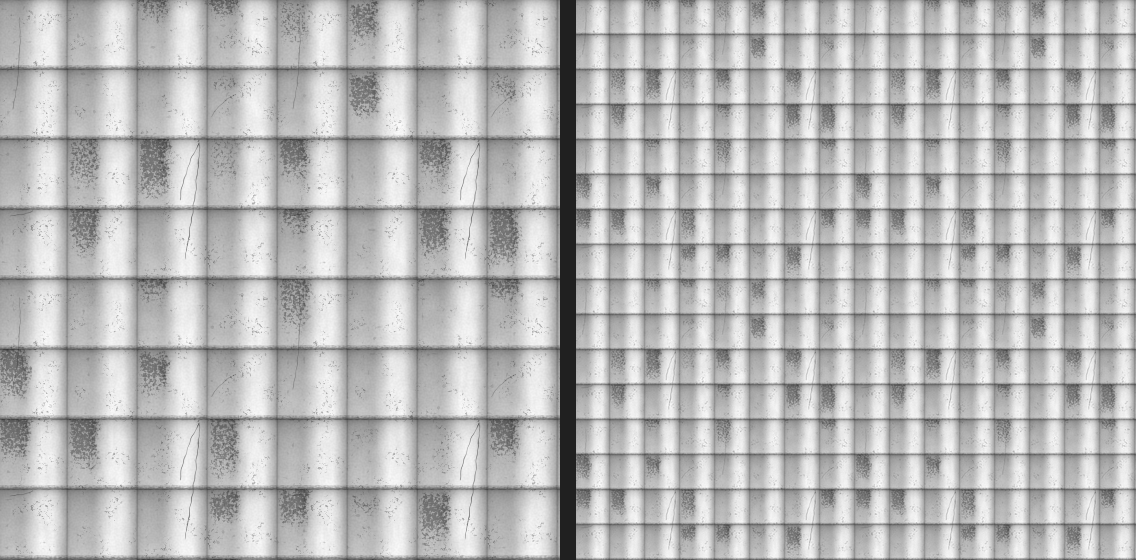
Left, the tile; right, the same tile 2 across and 2 down.
Write a Shadertoy shader that draws this texture map.

```glsl
// Weathered grey roof tiles: 8 by 8 rolled pans with lips, stains, chips and cracks.

float hash(vec2 p) {
    vec3 q = fract(p.xyx * 0.1031);
    q += dot(q, q.yzx + 33.33);
    return fract((q.x + q.y) * q.z);
}

// Gradient noise that wraps after a whole number of cells
float noise(vec2 p, float period) {
    vec2 cell = floor(p), f = fract(p);
    vec2 u = f * f * f * (f * (f * 6.0 - 15.0) + 10.0);
    vec4 corner;
    for (int k = 0; k < 4; k++) {
        vec2 o = vec2(k & 1, k >> 1);
        float a = 6.2832 * hash(mod(cell + o, period) + 7.0);
        corner[k] = dot(vec2(cos(a), sin(a)), f - o);
    }
    vec2 rows = mix(corner.xz, corner.yw, u.x);
    return mix(rows.x, rows.y, u.y);
}

float fbm(vec2 p, float period) {
    float sum = 0.0, gain = 1.0;
    for (int k = 0; k < 4; k++) {
        sum += gain * noise(p, period);
        p *= 2.0;
        period *= 2.0;
        gain *= 0.55;
    }
    return sum;
}

// Hairline from a to b, bowed sideways and slightly jagged
float crack(vec2 p, vec2 a, vec2 b, float bow, float pixel) {
    vec2 along = b - a;
    float len = length(along);
    vec2 dir = along / len;
    float t = dot(p - a, dir) / len;
    float side = dot(p - a, vec2(-dir.y, dir.x));
    side -= bow * 4.0 * t * (1.0 - t) + 0.018 * noise(p * 9.0, 36.0);
    float line = 1.0 - smoothstep(0.0, 0.005 + 0.6 * pixel, abs(side));
    line *= 0.75 + 0.6 * noise(p * 7.0 + 0.5, 28.0);
    return line * smoothstep(0.0, 0.03, t) * smoothstep(1.0, 0.97, t);
}

// Grainy dirt hanging from the top of some pans: x is grain, y is the dark streak
vec2 stain(vec2 p, vec2 f, vec2 id) {
    float present = smoothstep(0.5, 0.75, hash(id + 41.0));
    float top = 0.84 + 0.5 * hash(id + 83.0);
    float bottom = 0.1 + 0.6 * hash(id + 127.0);
    float ragged = 0.16 * fbm(p * 4.0, 32.0);
    float cover = smoothstep(bottom - 0.2, bottom + 0.4, f.y + ragged);
    cover *= 1.0 - smoothstep(top - 0.15, top + 0.1, f.y + ragged);
    cover *= smoothstep(-0.02, 0.12, f.x);
    cover *= 1.0 - smoothstep(0.34, 0.54, f.x + 0.5 * ragged);
    cover *= present;
    float grain = noise(p * 22.0, 176.0) + 0.8 * noise(p * 40.0, 320.0);
    float speckle = smoothstep(-0.4, 0.5, grain + cover - 0.65);
    float streak = exp(-pow((f.x - 0.41 + 0.4 * ragged) / 0.075, 2.0));
    streak *= 0.75 + 0.6 * grain;
    return vec2(speckle * smoothstep(0.0, 0.45, cover), streak * cover);
}

void mainImage(out vec4 fragColor, in vec2 fragCoord) {
    float pixel = 8.0 / iResolution.y;
    vec2 p = fragCoord / iResolution.xy * 8.0 + vec2(0.04, -0.02);
    vec2 f = fract(p);
    vec2 id = mod(floor(p), 8.0);
    vec2 block = mod(p, 4.0);
    float cloud = fbm(p * 3.0, 24.0);
    float fine = noise(p * 32.0, 256.0);

    // Rolled profile: grey trough, bright crest, quick fall to the joint
    float bend = f.x + 0.035 * noise(p * vec2(2.0, 1.0), 16.0);
    float crest = smoothstep(0.36, 0.66, bend);
    float trough = mix(0.70, 0.725, f.x / 0.4) + 0.13 * (0.45 - f.y);
    trough -= 0.02 * exp(-pow((f.x - 0.33) / 0.08, 2.0));
    float shade = mix(trough, 0.95 - 0.04 * f.y, crest);
    shade -= 0.23 * pow(smoothstep(0.74, 1.0, f.x), 1.3);
    shade += 0.03 * cloud + 0.035 * fine;
    shade += 0.03 * crest * noise(p * vec2(12.0, 3.0), 96.0);

    // Dirt
    vec2 dirt = stain(p, f, id);
    shade *= (1.0 - 0.32 * dirt.x) * (1.0 - 0.25 * dirt.y);

    // Chips gather in clumps, repeating every four pans
    float clump = noise(block * 3.0 + 0.37, 12.0) + 0.5 * noise(block * 6.0, 24.0);
    clump += 0.16 * exp(-pow((f.x - 0.66) / 0.2, 2.0));
    float flake = noise(block * 19.0, 76.0) + 0.7 * noise(block * 38.0, 152.0);
    float chips = smoothstep(0.25, 0.6, flake) * smoothstep(0.12, 0.45, clump);
    float rims = 1.0 - smoothstep(0.02, 0.06 + pixel, abs(flake - 0.2));
    shade *= 1.0 - 0.27 * chips - 0.11 * rims * smoothstep(0.2, 0.45, clump);
    float pits = smoothstep(0.36, 0.56, noise(p * 13.0 + 0.5, 104.0));
    shade *= 1.0 - 0.11 * pits * (1.0 - crest);

    // Cracks, some running over two pans
    float cracks = crack(block, vec2(2.9, 1.95), vec2(2.68, 0.25), 0.02, pixel);
    cracks = max(cracks, crack(block, vec2(2.9, 1.95), vec2(2.61, 1.11), -0.05, pixel));
    cracks = max(cracks, 0.6 * crack(block, vec2(0.32, 3.75), vec2(0.22, 2.4), 0.04, pixel));
    cracks = max(cracks, 0.5 * crack(block, vec2(3.06, 2.3), vec2(3.42, 2.64), 0.04, pixel));
    cracks = max(cracks, 0.6 * crack(block, vec2(0.18, 0.9), vec2(0.52, 0.97), -0.02, pixel));
    shade *= 1.0 - 0.42 * cracks;

    // Side joint: soft crease and thin line
    float joint = min(f.x, 1.0 - f.x);
    shade *= 1.0 - 0.13 * exp(-joint * 26.0);
    shade *= 1.0 - 0.11 * (1.0 - smoothstep(0.002, 0.008 + pixel, joint));

    // Overlap: shadow under the row above, rough lip and dark line
    float rough = 0.012 * noise(p * 18.0, 144.0);
    float below = 1.0 - f.y;
    shade *= 1.0 - 0.23 * exp(-below * 11.0) - 0.12 * exp(-below * 40.0);
    float lip = 1.0 - smoothstep(0.034, 0.044 + pixel, f.y + rough);
    shade *= 1.0 - lip * (0.16 + 0.2 * fine);
    float gap = min(f.y, below) + rough;
    shade *= 1.0 - 0.3 * (1.0 - smoothstep(0.004, 0.012 + pixel, gap));

    fragColor = vec4(vec3(clamp(shade, 0.0, 1.0)), 1.0);
}
```
